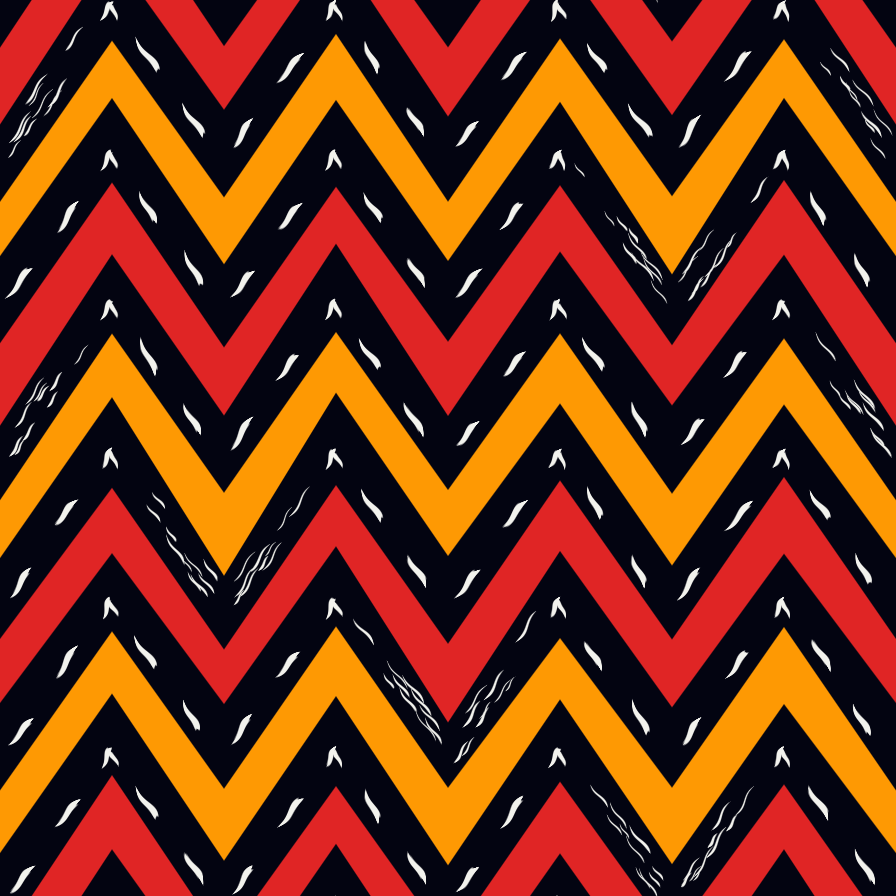
Write a Shadertoy shader that draws this pattern.

```glsl
const float COLS = 4.0;            // zigzag peaks across
const float ROWS = 6.0;            // bands down, alternating colours
const float PEAK = 0.0755;         // depth of the first band's peak
const float RISE = 0.18;           // peak to valley height
const float HALF_BAND = 0.0365;    // vertical half thickness
const float EDGE_JITTER = 0.0075;
const float WORN_SAG = 0.011;      // extra thickness above worn valleys
const float MARK_DROP = 0.099;     // band centre to row of marks
const float STROKE_LENGTH = 0.0205;
const float STROKE_WIDTH = 0.0042;
const float BEND = 0.09;
const float RAGGED = 0.12;
const int SCRATCHES = 10;
const float SLOPE = RISE * COLS * 2.0;

const vec3 INK = vec3(0.012, 0.016, 0.065);
const vec3 ORANGE = vec3(0.995, 0.60, 0.01);
const vec3 RED = vec3(0.88, 0.145, 0.145);
const vec3 CHALK = vec3(0.95, 0.95, 0.93);

float hash(vec2 p) {
    return fract(sin(dot(p, vec2(127.1, 311.7))) * 43758.5453);
}

float wrap(float i, float n) {
    return floor(mod(i + 0.5, n));
}

float fill(float d) {
    float px = 0.8 / min(iResolution.x, iResolution.y);
    return 1.0 - smoothstep(-px, px, d);
}

// One worn valley in each row, stepping sideways
float wornValley(float row) {
    return wrap(row + 3.0, COLS);
}

// Offset of a band edge at a zigzag corner; even corners are valleys
float cornerShift(float corner, float row, float side) {
    corner = wrap(corner, COLS * 2.0);
    float shift = EDGE_JITTER * (2.0 * hash(vec2(corner + 10.0 * side, row)) - 1.0);
    bool worn = side > 0.0 && abs(corner * 0.5 - wornValley(row)) < 0.1;
    return shift + (worn ? WORN_SAG : 0.0);
}

float edgeOffset(float x, float row, float side) {
    float u = x * COLS * 2.0, i = floor(u);
    float shift = mix(cornerShift(i, row, side), cornerShift(i + 1.0, row, side), u - i);
    return side * HALF_BAND + shift;
}

// Tapered, slightly curved dab with a dry end
float brush(vec2 q, float angle, float len, float width) {
    vec2 dir = vec2(cos(angle), sin(angle));
    float a = dot(q, dir) / len;
    float b = dot(q, vec2(-dir.y, dir.x)) + BEND * len * sin(a * 3.0);
    a += RAGGED * sin(b * 1100.0 + angle * 40.0);
    float t = clamp(a, -1.0, 1.0);
    float halfWidth = width * (1.0 - t * t * t * t) * (0.75 + 0.3 * t);
    return max(abs(b) - halfWidth, (abs(a) - 1.0) * len);
}

// Marks of one cell; q is measured from its peak, y downwards
float marks(vec2 q, vec2 cell) {
    float tilt = 0.3 * (hash(cell + 3.7) - 0.5);
    float d = brush(q - vec2(-0.006, 0.004), -1.1 + tilt, 0.0125, 0.0036);
    d = min(d, brush(q - vec2(0.002, 0.005), -1.95 + tilt, 0.0105, 0.003));

    float side = q.x < 0.0 ? -1.0 : 1.0;
    bool right = side > 0.0;
    float valley = wrap(cell.x + (right ? 1.0 : 0.0), COLS);
    vec2 seed = cell + vec2(side * 17.0, 5.0);

    if (abs(valley - wornValley(cell.y)) < 0.1) {
        // Fine scratches, denser towards the valley
        for (int k = 0; k < SCRATCHES; k++) {
            vec2 key = seed + float(k) * vec2(1.3, 7.1);
            float along = sqrt((float(k) + hash(key)) / float(SCRATCHES));
            float x = mix(0.022, 0.111, along);
            float y = SLOPE * x + mix(-0.032, 0.012, hash(key + 2.3));
            float angle = atan(SLOPE, side) + 0.12 * (hash(key + 4.1) - 0.5);
            float len = mix(0.009, 0.021, hash(key + 6.7));
            float width = mix(0.0008, 0.002, hash(key + 8.9));
            d = min(d, brush(q - vec2(side * x, y), angle, len, width));
        }
    } else {
        // Two dabs on each flank
        for (int k = 0; k < 2; k++) {
            vec2 key = seed + float(k) * vec2(1.3, 7.1);
            float x = right ? 0.039 + 0.0495 * float(k) : 0.052 + 0.052 * float(k);
            vec2 at = vec2(side * x, SLOPE * x - (right ? 0.0 : 0.008));
            at += 0.005 * (vec2(hash(key), hash(key + 2.3)) - 0.5);
            float angle = (right ? 1.08 : -0.89) + 0.22 * (hash(key + 4.1) - 0.5);
            float len = STROKE_LENGTH * mix(0.88, 1.08, hash(key + 6.7));
            d = min(d, brush(q - at, angle, len, STROKE_WIDTH));
        }
    }
    return d;
}

void mainImage(out vec4 fragColor, in vec2 fragCoord) {
    vec2 p = fragCoord / iResolution.xy;
    float column = floor(p.x * COLS);
    float fromPeak = p.x - (column + 0.5) / COLS;
    float depth = 1.0 - p.y - PEAK;
    float straight = depth - SLOPE * abs(fromPeak);

    // Chalk marks in the gap below each band
    float gap = floor((straight - MARK_DROP) * ROWS + 0.5);
    vec2 q = vec2(fromPeak, depth - MARK_DROP - gap / ROWS);
    float chalk = fill(marks(q, vec2(column, wrap(gap, ROWS))));
    vec3 color = mix(INK, CHALK, chalk);

    // Zigzag bands with uneven straight edges
    float band = floor(straight * ROWS + 0.5);
    float row = wrap(band, ROWS);
    float v = straight - band / ROWS;
    float d = max(edgeOffset(p.x, row, -1.0) - v, v - edgeOffset(p.x, row, 1.0));
    vec3 paint = mod(row, 2.0) < 0.5 ? ORANGE : RED;
    color = mix(color, paint, fill(d / sqrt(1.0 + SLOPE * SLOPE)));

    fragColor = vec4(color, 1.0);
}
```
